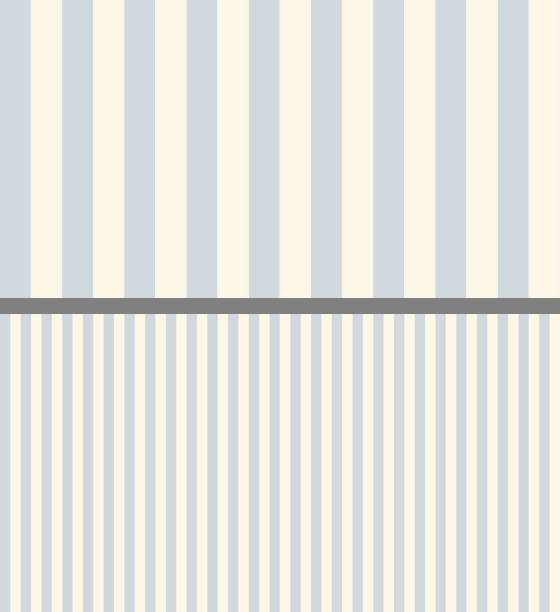
Top, the tile; bottom, the same tile 3 across and 3 down.
This pattern is drawn by a Shadertoy shader. Its source:

```glsl
// Vertical awning stripes: nine pairs of blue-grey and cream, with faintly paler cream borders.

const float REPEATS    = 9.0;     // stripe pairs across the canvas
const float BLUE_WIDTH = 0.492;   // blue share of one pair
const float EDGE_FLAT  = 0.025;   // pale border of the cream, in pairs
const float EDGE_FADE  = 0.045;   // where the border has melted into the cream

const vec3 BLUE  = vec3(0.82, 0.85, 0.87);
const vec3 CREAM = vec3(0.99, 0.97, 0.90);
const vec3 PALE  = vec3(0.97, 0.96, 0.92);

// Signed distance to the blue stripe in pair units, negative inside; wraps every pair.
float stripeDistance(float x) {
    float halfWidth = 0.5 * BLUE_WIDTH;
    return abs(fract(x - halfWidth + 0.5) - 0.5) - halfWidth;
}

void mainImage(out vec4 fragColor, in vec2 fragCoord) {
    float x = fragCoord.x / iResolution.x * REPEATS;
    float pixel = REPEATS / iResolution.x;
    float d = stripeDistance(x);

    // Cream with its pale border
    vec3 ground = mix(PALE, CREAM, smoothstep(EDGE_FLAT, EDGE_FADE, d));

    // Blue stripe with a one-pixel smooth edge
    float blueCover = 1.0 - smoothstep(-0.5 * pixel, 0.5 * pixel, d);
    fragColor = vec4(mix(ground, BLUE, blueCover), 1.0);
}
```
